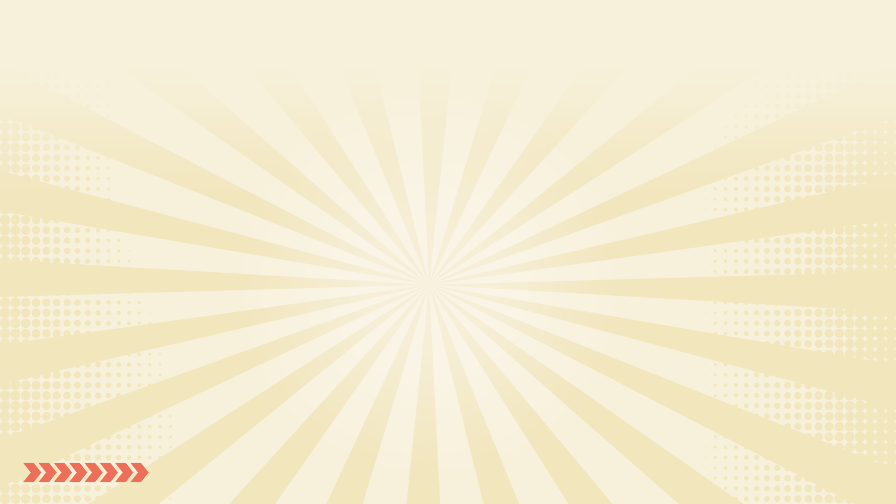
Write a WebGL 1 fragment shader that draws this background.

```glsl
precision highp float;
// Cream sunburst: wide rays fan out from a glowing centre and fade out at the top.
// Halftone dots swell toward both sides, and a row of chevrons sits at lower left.
// Lengths are in canvas heights; each layer is a coverage mask, blended in order.
uniform vec2 u_resolution;

const float TAU = 6.2831853;

// Antialiased inside mask of a signed distance
float fill(float d, float px) {
  return 1.0 - smoothstep(-0.6 * px, 0.6 * px, d);
}

// Alternating rays, spread evenly by angle in a space squeezed along x
float rayMask(vec2 q, float px) {
  vec2 s = vec2(q.x / 1.33, q.y);
  float turn = (atan(s.y, s.x) + 0.02) * 24.0 / TAU;
  float offAxis = abs(fract(turn + 0.5) - 0.5);
  float arc = TAU / 24.0 * max(length(s), 1e-4);
  return fill((offAxis - 0.22) * arc, px);
}

// Square grid of dots whose size follows the growth value, 0 to 1
float dotMask(vec2 p, float growth, float largest, float px) {
  float pitch = 0.0205;
  vec2 cell = (fract(p / pitch) - 0.5) * pitch;
  float radius = pitch * mix(0.1, largest, clamp(growth, 0.0, 1.0));
  return fill(length(cell) - radius, px) * smoothstep(0.0, 0.08, growth);
}

// Row of eight arrowheads pointing right, starting at the local origin
float chevronMask(vec2 q, float px) {
  float pitch = 0.0304;
  float u = q.x - 0.015 * (1.0 - abs(q.y) / 0.019);
  float along = abs(mod(u + 0.0047, pitch) - 0.0152) - 0.0105;
  float row = abs(u - 4.0 * pitch + 0.0047) - 4.0 * pitch;
  return fill(max(along, row), px) * fill(abs(q.y) - 0.019, px);
}

void main() {
  float px = 1.0 / u_resolution.y;
  vec2 p = gl_FragCoord.xy * px;
  float aspect = u_resolution.x * px;
  vec2 fromCentre = p - vec2(0.479 * aspect, 0.435);

  vec3 cream = vec3(0.970, 0.945, 0.862);
  vec3 sand = vec3(0.945, 0.900, 0.738);
  vec3 glowColour = vec3(0.986, 0.972, 0.945);
  vec3 coral = vec3(0.93, 0.43, 0.35);

  // Halftone fields with gently curved inner borders
  float leftWidth = 0.30 - 0.065 * sin((p.y - 0.40) * 5.5);
  float rightWidth = 0.39 - 0.10 * smoothstep(0.65, 0.92, p.y);
  float fromRight = aspect - p.x;
  float dots = max(
    dotMask(p, 1.0 - p.x / leftWidth, 0.52, px),
    dotMask(vec2(fromRight, p.y), 1.0 - fromRight / rightWidth, 0.60, px));

  // Rays and dots share one ink, which vanishes toward the top
  float topFade = 1.0 - smoothstep(0.56, 0.92, p.y);
  float ink = max(rayMask(fromCentre, px), dots) * topFade;
  vec3 colour = mix(cream, sand, ink);

  // Soft light around the centre
  float glow = 1.0 - smoothstep(0.10, 0.42, length(fromCentre));
  colour = mix(colour, glowColour, 0.48 * glow);

  colour = mix(colour, coral, chevronMask(p - vec2(0.046, 0.0625), px));
  gl_FragColor = vec4(colour, 1.0);
}
```
